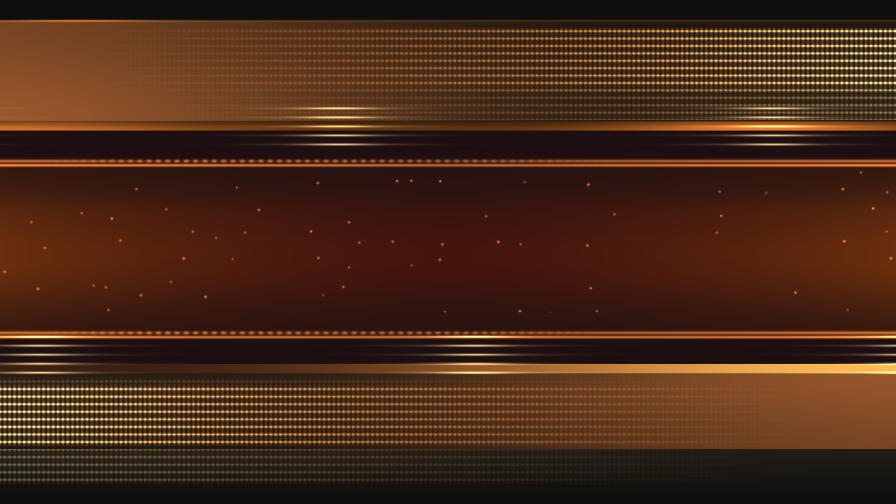
This background is drawn by a Shadertoy shader. Its source:

```glsl
const float TAU = 6.2831853;
const vec3 BLACK = vec3(0.055, 0.055, 0.055);
const vec3 GAP = vec3(0.115, 0.06, 0.065);
const vec3 PANEL_DARK = vec3(0.15, 0.105, 0.07);
const vec3 PANEL_WARM = vec3(0.56, 0.32, 0.16);
const vec3 CORE_EDGE = vec3(0.14, 0.07, 0.065);
const vec3 CORE_RED = vec3(0.28, 0.085, 0.05);
const vec3 CORE_AMBER = vec3(0.41, 0.18, 0.05);
const vec3 ORANGE = vec3(0.86, 0.46, 0.16);
const vec3 PALE = vec3(0.95, 0.84, 0.55);

const vec2 TOP_PANEL = vec2(0.759, 0.959);
const vec2 TOP_BAR = vec2(0.741, 0.759);
const vec2 CORE = vec2(0.334, 0.680);
const vec2 LOW_BAR = vec2(0.259, 0.278);
const vec2 LOW_PANEL = vec2(0.109, 0.259);
const float RAIL_GAP = 0.0085;
const float COLUMN_PITCH = 0.0054;
const float DASH_PITCH = 0.0104;
const float GLINT_PERIOD = 0.485;
const float GLINT_STEP = 0.0179;
const float SPARK_CELL = 0.05;

float hash(vec2 p) {
    return fract(sin(dot(p, vec2(127.1, 311.7))) * 43758.5453);
}

// Soft mask between two heights, one pixel wide at the rims
float band(float y, vec2 range) {
    float px = 0.5 / iResolution.y;
    return smoothstep(range.x - px, range.x + px, y)
         * (1.0 - smoothstep(range.y - px, range.y + px, y));
}

float bell(float d, float width) {
    return exp(-d * d / (width * width));
}

// Woven light: bright rows crossed by fine columns
vec3 mesh(vec2 p, float firstRow, float pitch, float strength) {
    float row = pow(0.5 + 0.5 * cos(TAU * (p.y - firstRow) / pitch), 4.0);
    float column = 0.5 + 0.5 * cos(TAU * p.x / COLUMN_PITCH);
    float light = row * (0.5 + 0.5 * column) + 0.2 * column;
    vec3 tint = mix(ORANGE, PALE, pow(strength, 3.0));
    return tint * light * smoothstep(0.05, 0.95, strength);
}

// Pair of thin rails, the upper one dashed
vec3 rails(vec2 p, float upper) {
    float dash = 0.5 + 0.5 * cos(TAU * p.x / DASH_PITCH);
    float dashed = smoothstep(0.04, 0.2, p.x) * (1.0 - smoothstep(0.45, 0.7, p.x));
    float light = bell(p.y - upper, 0.0032) * mix(0.75, dash, 0.75 * dashed);
    light += bell(p.y - upper + RAIL_GAP, 0.0028);
    return ORANGE * light * (0.72 + 0.25 * abs(2.0 * p.x - 1.0));
}

// Stacked horizontal glints, repeated across the width
vec3 glints(vec2 p, float top, float center) {
    float dx = mod(p.x - center + 0.5 * GLINT_PERIOD, GLINT_PERIOD) - 0.5 * GLINT_PERIOD;
    float light = 0.0;
    for (int i = 0; i < 5; i++) {
        light += bell(p.y - top + float(i) * GLINT_STEP, 0.0022);
    }
    return PALE * light * (0.6 * bell(dx, 0.035) + 0.25 * bell(dx, 0.085));
}

// Scattered embers, at most one in each cell
float sparks(vec2 p) {
    vec2 cell = floor(p / SPARK_CELL);
    vec2 spot = 0.15 + 0.7 * vec2(hash(cell), hash(cell + 17.3));
    float d = length(p - (cell + spot) * SPARK_CELL);
    return step(0.68, hash(cell + 41.9)) * bell(d, 0.0024) * (0.4 + 0.6 * hash(cell + 73.1));
}

void mainImage(out vec4 fragColor, in vec2 fragCoord) {
    vec2 p = fragCoord / iResolution.xy;
    float aspect = iResolution.x / iResolution.y;
    vec3 color = BLACK;

    // Dark gaps around the core, and the fading floor
    color = mix(color, GAP, band(p.y, vec2(LOW_BAR.y, TOP_BAR.x)));
    color += 0.07 * vec3(1.0, 0.8, 0.4) * smoothstep(0.0, LOW_PANEL.x, p.y)
           * band(p.y, vec2(0.0, LOW_PANEL.x));

    // Core with a warm glow from both sides
    float side = pow(abs(2.0 * p.x - 1.0), 1.6);
    float glow = 0.9 * bell(p.y - 0.495, 0.115) + 0.1 * bell(p.y - 0.58, 0.025);
    vec3 core = mix(CORE_EDGE, mix(CORE_RED, CORE_AMBER, side), min(glow + 0.15 * side, 1.0));
    float ember = sparks(vec2(p.x * aspect, p.y)) * band(p.y, vec2(0.38, 0.66));
    color = mix(color, core + ORANGE * ember, band(p.y, CORE));

    // Upper panel, warm at the left
    vec3 upper = mix(PANEL_WARM, PANEL_DARK, smoothstep(-0.05, 0.72, p.x));
    upper *= mix(1.08, 0.85, smoothstep(TOP_PANEL.x, TOP_PANEL.y, p.y));
    float upperMesh = mix(0.4, 1.0, smoothstep(0.81, 0.835, p.y)) * band(p.y, vec2(0.762, 0.945));
    upper += mesh(p, 0.9235, 0.0147, p.x) * upperMesh;
    color = mix(color, upper, band(p.y, TOP_PANEL));
    color += ORANGE * bell(p.y - TOP_PANEL.y, 0.002) * (0.2 + 0.5 * bell(p.x - 0.09, 0.08));

    // Lower panel, warm at the right, with a dim mesh beneath it
    vec3 lower = mix(PANEL_DARK, PANEL_WARM, smoothstep(0.25, 1.02, p.x));
    lower *= mix(0.85, 1.05, smoothstep(LOW_PANEL.x, LOW_PANEL.y, p.y));
    color = mix(color, lower, band(p.y, LOW_PANEL));
    float lowerMesh = band(p.y, vec2(0.115, 0.237)) + 0.35 * band(p.y, vec2(0.04, 0.109))
                    + 0.2 * band(p.y, vec2(0.237, 0.252));
    color += mesh(p, 0.213, 0.0150, 1.0 - p.x) * lowerMesh;

    // Polished bars
    float topShine = 0.4 + 0.5 * bell(p.x, 0.22) + 0.6 * bell(p.x - 0.85, 0.16);
    topShine *= mix(1.1, 0.7, smoothstep(TOP_BAR.x, TOP_BAR.y, p.y));
    color = mix(color, ORANGE * topShine, band(p.y, TOP_BAR));
    float lowShine = smoothstep(0.1, 1.0, p.x);
    vec3 lowColor = mix(GAP, mix(ORANGE, vec3(1.0, 0.72, 0.34), lowShine), 0.15 + 0.85 * lowShine);
    color = mix(color, lowColor, band(p.y, LOW_BAR));

    // Rails and glints
    color += rails(p, 0.6805) + rails(p, 0.3395);
    color += glints(p, 0.785, 0.378) + glints(p, 0.332, 0.53);

    fragColor = vec4(clamp(color, 0.0, 1.0), 1.0);
}
```
